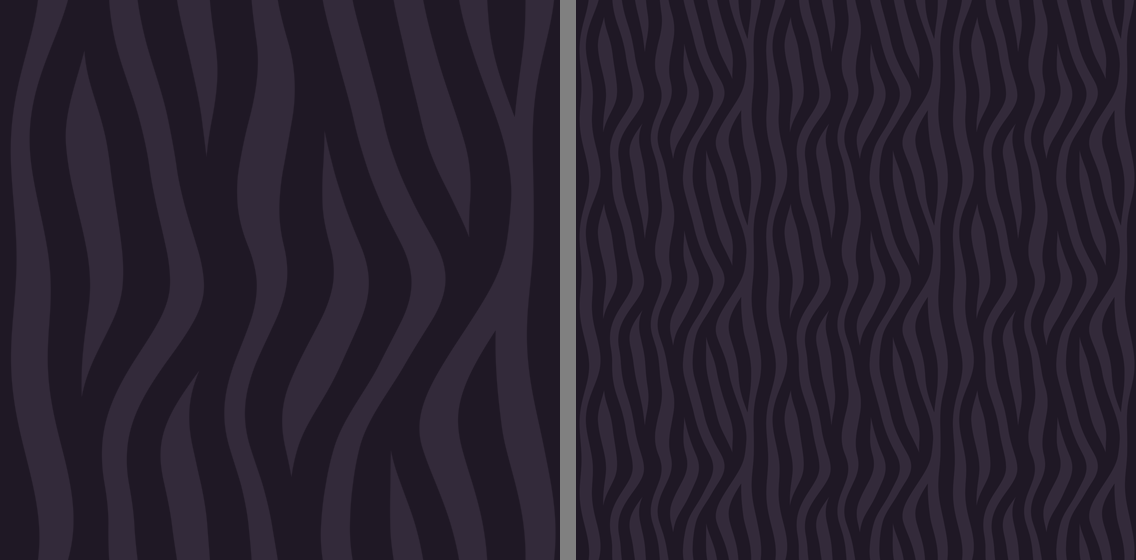
Left, the tile; right, the same tile 3 across and 3 down.
Write a Shadertoy shader that draws this pattern.

```glsl
// Zebra stripes: vertical lanes share the canvas width at every height.
// Some lanes open and close, so their stripes end in points, one lane
// splits around a dark wedge, and a layered sine flow bends them gently.

const float TAU = 6.2831853;
const int LANES = 9;

bool isShort(int i) { return i % 2 == 1; }
bool isSplit(int i) { return i == 8; }

// Wrapped vertical distance from the height where lane i is fully open
float openDistance(int i, float y) {
    return abs(fract(y - 0.2143 * float(i) - 0.386 + 0.5) - 0.5);
}

// Smooth opening of a lane, wider than the visible point
float opening(int i, float y) {
    return 1.0 - smoothstep(0.10, 0.46, openDistance(i, y));
}

// Pointed taper: linear at the tip, flat in the body
float taper(int i, float y) {
    float t = clamp((0.31 - openDistance(i, y)) / 0.17, 0.0, 1.0);
    return t * (2.0 - t);
}

// Relative width of a lane before all lanes are scaled to fill the canvas
float laneWeight(int i, float y) {
    float k = float(i);
    float weight = 1.0 + 0.20 * sin(TAU * (y + 0.38 * k))
                       + 0.07 * sin(TAU * (2.0 * y + 0.71 * k));
    if (isShort(i)) weight *= opening(i, y);
    if (isSplit(i)) weight *= 1.0 + opening(i, y);
    return weight;
}

// Share of a filter of the given width around x that lies inside a band
float bandCoverage(float x, float centre, float halfWidth, float filterWidth) {
    float left = max(x - 0.5 * filterWidth, centre - halfWidth);
    float right = min(x + 0.5 * filterWidth, centre + halfWidth);
    return clamp((right - left) / filterWidth, 0.0, 1.0);
}

// Sideways bend, periodic in both directions
float flow(vec2 p) {
    float bend = -0.022 * sin(TAU * (p.y - 0.28))
               + 0.008 * sin(2.0 * TAU * (p.y - 0.36));
    return bend + 0.006 * sin(TAU * (p.x + 2.0 * p.y));
}

void mainImage(out vec4 fragColor, in vec2 fragCoord) {
    vec2 uv = fragCoord / iResolution.xy;
    float y = uv.y;
    float x = fract(uv.x - flow(uv));
    float filterWidth = 1.3 / iResolution.x;

    float total = 0.0;
    for (int i = 0; i < LANES; i++) total += laneWeight(i, y);

    // Walk across the lanes and add up the light stripes
    float light = 0.0;
    float laneStart = 0.0;
    for (int i = 0; i < LANES; i++) {
        float width = laneWeight(i, y) / total;
        float centre = laneStart + 0.5 * width;
        float stripe = 0.210 + 0.035 * sin(TAU * (y + 0.62 * float(i)));
        float wedge = 0.0;
        if (isShort(i)) stripe *= 1.1 * taper(i, y);
        if (isSplit(i)) {
            stripe += 0.136 * opening(i, y);
            wedge = 0.136 * taper(i, y);
        }
        light += bandCoverage(x, centre, stripe * width, filterWidth)
               - bandCoverage(x, centre, wedge * width, filterWidth);
        laneStart += width;
    }

    vec3 darkPlum = vec3(0.121, 0.093, 0.145);
    vec3 greyPlum = vec3(0.200, 0.166, 0.226);
    fragColor = vec4(mix(darkPlum, greyPlum, clamp(light, 0.0, 1.0)), 1.0);
}
```
